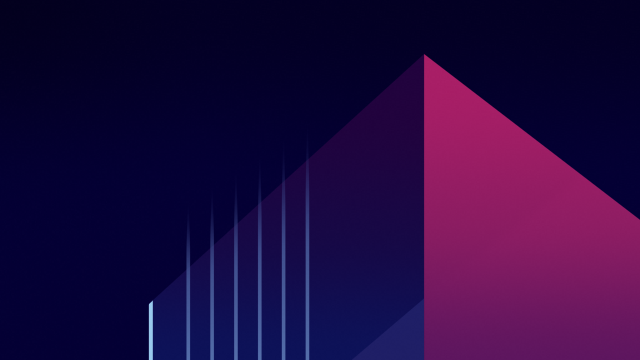
Give the GLSL for this background, as a WebGL 2 fragment shader.

```glsl
#version 300 es
precision highp float;
uniform vec2 u_resolution;
out vec4 outColor;

// Antialiased coverage of the region where d is positive
float cover(float d) {
    return smoothstep(-0.7, 0.7, d * u_resolution.y);
}

// Signed distance below a sloped line through a point
float below(vec2 p, vec2 anchor, float slope) {
    return (anchor.y + slope * (p.x - anchor.x) - p.y) / sqrt(1.0 + slope * slope);
}

float hash(vec2 p) {
    return fract(sin(dot(p, vec2(127.1, 311.7))) * 43758.5);
}

vec3 nightSky(vec2 p) {
    vec3 color = mix(vec3(0.015, 0.0, 0.205), vec3(0.012, 0.0, 0.14), smoothstep(0.45, 1.0, p.y));
    float cornerShade = smoothstep(0.6, 0.0, p.x) * smoothstep(0.3, 1.0, p.y);
    return color * (1.0 - 0.15 * cornerShade);
}

vec3 shadedWall(float y) {
    vec3 color = mix(vec3(0.05, 0.07, 0.345), vec3(0.085, 0.035, 0.275), smoothstep(0.0, 0.36, y));
    return mix(color, vec3(0.13, 0.01, 0.24), smoothstep(0.25, 0.72, y));
}

vec3 litWall(vec2 p) {
    vec3 color = mix(vec3(0.36, 0.085, 0.37), vec3(0.53, 0.11, 0.38), smoothstep(-0.05, 0.4, p.y));
    color = mix(color, vec3(0.66, 0.118, 0.4), smoothstep(0.25, 0.8, p.y));
    // Soft diagonal sheen
    float sheen = smoothstep(-0.02, 0.02, below(p, vec2(1.34, 0.3), 0.75));
    return color + vec3(0.012, 0.003, 0.006) * sheen * smoothstep(0.1, 0.35, p.y);
}

void main() {
    vec2 p = gl_FragCoord.xy / u_resolution.y;
    vec2 apex = vec2(1.178, 0.85);
    vec3 color = nightSky(p);

    // Shaded wall with a paler wedge at its foot
    float leftSide = cover(apex.x - p.x);
    float wall = cover(below(p, apex, 0.908)) * cover(p.x - 0.415) * leftSide;
    color = mix(color, shadedWall(p.y), wall);
    float wedge = cover(below(p, vec2(apex.x, 0.171), 0.85)) * leftSide;
    color = mix(color, vec3(0.12, 0.12, 0.4), wedge);

    // Lit wall
    float lit = cover(below(p, apex, -0.768)) * cover(p.x - apex.x);
    color = mix(color, litWall(p), lit);

    // Tapered light strips, rising in height to the right
    for (int i = 0; i < 6; i++) {
        float n = float(i);
        float top = 0.45 + 0.0455 * n;
        float rise = clamp((top - p.y) / top, 0.0, 1.0);
        float halfWidth = mix(0.0015, 0.005, smoothstep(0.0, 0.35, rise));
        float strip = cover(halfWidth - abs(p.x - 0.523 - 0.0662 * n));
        vec3 tint = mix(vec3(0.17, 0.2, 0.46), vec3(0.36, 0.47, 0.7), rise);
        color = mix(color, tint, strip * smoothstep(0.0, 0.55, rise) * 0.9);
    }

    // Bright corner bar with a slanted top
    float bar = cover(0.0055 - abs(p.x - 0.419)) * cover(below(p, vec2(0.419, 0.16), 0.908));
    color = mix(color, vec3(0.6, 0.79, 0.93), bar);

    // Fine grain against banding
    color += (hash(floor(p * 288.0)) - 0.5) * 0.006;
    outColor = vec4(color, 1.0);
}
```
